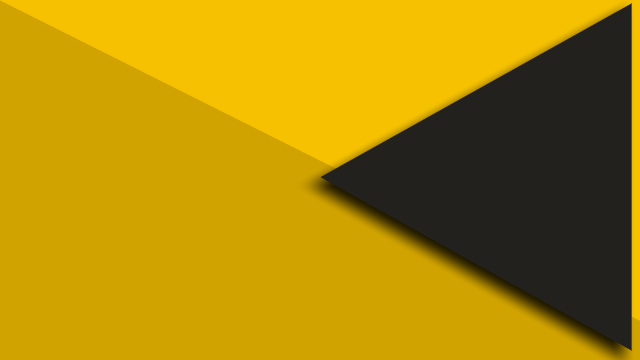
This background is drawn by a Shadertoy shader. Its source:

```glsl
// Two-tone gold backdrop split by a diagonal, with a dark triangle casting a soft shadow.

// Layout, in units of the canvas height (16:9 frame)
const float ASPECT = 16.0 / 9.0;
const vec2 SPLIT_START = vec2(0.0, 0.999);
const vec2 SPLIT_END = vec2(ASPECT, 0.109);
const vec2 TIP = vec2(0.890, 0.508);
const vec2 BOTTOM = vec2(1.7546, 0.0260);
const vec2 TOP = vec2(1.7546, 0.9907);

// Shadow
const vec2 SHADOW_OFFSET = vec2(-0.0231, -0.0231);
const float SHADOW_BLUR = 0.034;
const float SHADOW_OPACITY = 0.85;

// Colours
const vec3 BRIGHT_GOLD = vec3(0.963, 0.757, 0.0);
const vec3 DEEP_GOLD = vec3(0.820, 0.640, 0.0);
const vec3 CHARCOAL = vec3(0.139, 0.130, 0.115);

// Signed distance to the line a-b, positive on its right-hand side
float lineDistance(vec2 p, vec2 a, vec2 b) {
    vec2 along = normalize(b - a);
    return dot(p - a, vec2(along.y, -along.x));
}

// Distances to the three triangle sides, negative inside
vec3 sideDistances(vec2 p) {
    return vec3(lineDistance(p, TIP, BOTTOM),
                lineDistance(p, BOTTOM, TOP),
                lineDistance(p, TOP, TIP));
}

// Antialiased fill for a signed distance
float coverage(float d) {
    return clamp(0.5 - d * iResolution.y, 0.0, 1.0);
}

void mainImage(out vec4 fragColor, in vec2 fragCoord) {
    vec2 p = fragCoord / iResolution.xy * vec2(ASPECT, 1.0);

    // Backdrop
    float aboveSplit = coverage(lineDistance(p, SPLIT_START, SPLIT_END));
    vec3 color = mix(DEEP_GOLD, BRIGHT_GOLD, aboveSplit);

    // Shadow: the product of soft sides rounds the corners
    vec3 soft = 1.0 - smoothstep(-SHADOW_BLUR, SHADOW_BLUR,
                                 sideDistances(p - SHADOW_OFFSET));
    color *= 1.0 - SHADOW_OPACITY * soft.x * soft.y * soft.z;

    // Triangle
    vec3 sides = sideDistances(p);
    float triangle = coverage(max(sides.x, max(sides.y, sides.z)));
    color = mix(color, CHARCOAL, triangle);

    fragColor = vec4(color, 1.0);
}
```
